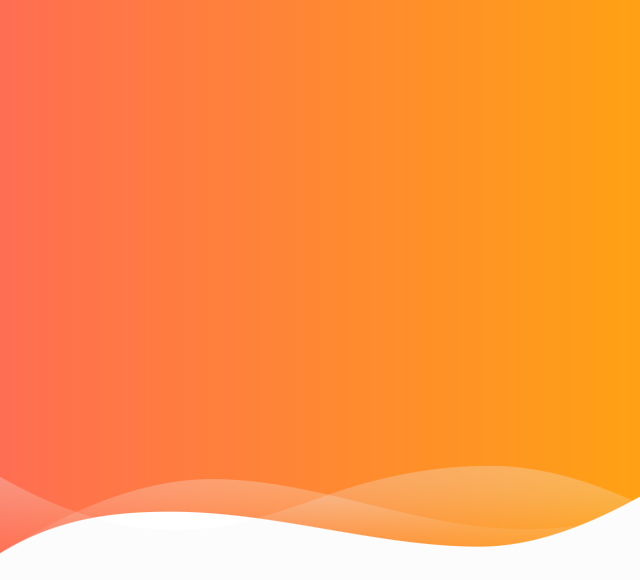
This background is drawn by a Shadertoy shader. Its source:

```glsl
// Cubic through two knots, each given as (x, height, slope)
float segment(vec3 a, vec3 b, float x) {
    float span = b.x - a.x;
    float t = clamp((x - a.x) / span, 0.0, 1.0);
    float u = 1.0 - t;
    return mix(a.y, b.y, t * t * (3.0 - 2.0 * t))
         + span * t * u * (a.z * u - b.z * t);
}

// Smooth curve through five knots ordered by x
float wave(vec3 knots[5], float x) {
    float height = knots[0].y;
    for (int i = 0; i < 4; i++) {
        if (x >= knots[i].x) height = segment(knots[i], knots[i + 1], x);
    }
    return height;
}

// Antialiased coverage of the area below a curve
float below(float height, float y) {
    float d = height - y;
    return clamp(0.5 + d / max(fwidth(d), 1e-5), 0.0, 1.0);
}

void mainImage(out vec4 fragColor, in vec2 fragCoord) {
    vec2 uv = fragCoord / iResolution.xy;

    // Coral to amber backdrop
    vec3 color = mix(vec3(1.0, 0.43, 0.322), vec3(1.0, 0.632, 0.076), uv.x);

    // Wave outlines
    float leftHump = wave(vec3[5](
        vec3(0.0, 0.046, 0.684), vec3(0.332, 0.174, 0.0), vec3(0.57, 0.132, -0.27),
        vec3(0.82, 0.0876, 0.0), vec3(1.0, 0.12, 0.4)), uv.x);
    float rightHump = wave(vec3[5](
        vec3(0.0, 0.178, -0.63), vec3(0.276, 0.0862, 0.0), vec3(0.508, 0.145, 0.397),
        vec3(0.765, 0.1968, 0.0), vec3(1.0, 0.131, -0.52)), uv.x);
    float front = wave(vec3[5](
        vec3(0.0, 0.046, 0.684), vec3(0.267, 0.1178, 0.0), vec3(0.508, 0.088, -0.188),
        vec3(0.749, 0.0575, 0.0), vec3(1.0, 0.1437, 0.607)), uv.x);

    // Translucent veils, fading downward
    float veil = mix(0.03, 0.3, smoothstep(0.03, 0.2, uv.y));
    float rightMask = below(rightHump, uv.y);
    color = mix(color, vec3(0.96), veil * below(leftHump, uv.y));
    color = mix(color, vec3(0.93), veil * rightMask);

    // White foreground, slightly dimmed under the right veil
    color = mix(color, vec3(mix(1.0, 0.99, rightMask)), below(front, uv.y));

    fragColor = vec4(color, 1.0);
}
```
